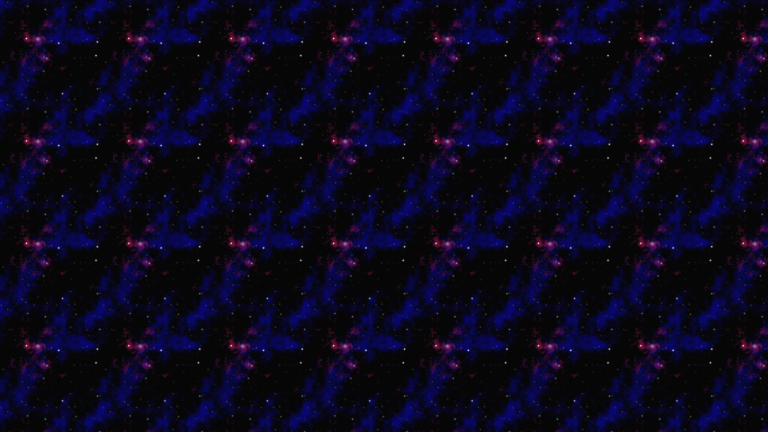
Give the GLSL for this pattern, as a WebGL 2 fragment shader.

```glsl
#version 300 es
precision highp float;

uniform vec2 u_resolution;
out vec4 fragColor;

const float TILES_ACROSS = 7.5;
const vec3 SPACE = vec3(0.025, 0.025, 0.028);
const vec3 BLUE_GAS = vec3(0.010, 0.002, 0.40);
const vec3 RED_GAS = vec3(0.38, 0.035, 0.20);
const vec3 CORE_LIGHT = vec3(0.32, 0.42, 0.48);
const vec3 STAR_LIGHT = vec3(0.75, 0.75, 0.73);

float hash(vec2 p, float seed) {
    vec3 q = fract(vec3(p.xyx) * 0.1031 + seed * 0.137);
    q += dot(q, q.yzx + 33.33);
    return fract((q.x + q.y) * q.z);
}

// Value noise that wraps after a whole number of cells
float noise(vec2 p, float period, float seed) {
    vec2 cell = floor(p);
    vec2 f = fract(p);
    f = f * f * (3.0 - 2.0 * f);
    vec2 lo = mod(cell, period);
    vec2 hi = mod(cell + 1.0, period);
    return mix(mix(hash(lo, seed), hash(vec2(hi.x, lo.y), seed), f.x),
               mix(hash(vec2(lo.x, hi.y), seed), hash(hi, seed), f.x), f.y);
}

// Layered noise centered on zero
float fbm(vec2 p, float period, float seed) {
    float sum = 0.0;
    float weight = 0.5;
    for (int i = 0; i < 4; i++) {
        sum += weight * (noise(p * period, period, seed + float(i)) - 0.5);
        period *= 2.0;
        weight *= 0.72;
    }
    return sum;
}

// Shortest offset on the repeating tile
vec2 wrapOffset(vec2 d) {
    return d - floor(d + 0.5);
}

float blob(vec2 p, vec2 center, float radius) {
    vec2 d = wrapOffset(p - center) / radius;
    return exp(-dot(d, d));
}

// Soft strand of gas between two points
float strand(vec2 p, vec2 a, vec2 b, float width) {
    vec2 middle = 0.5 * (a + b);
    vec2 q = wrapOffset(p - middle) + middle - a;
    vec2 ab = b - a;
    vec2 d = (q - ab * clamp(dot(q, ab) / dot(ab, ab), 0.0, 1.0)) / width;
    return exp(-dot(d, d));
}

float blueBand(vec2 p) {
    float band = 0.60 * strand(p, vec2(0.39, 0.36), vec2(0.43, 0.56), 0.12);
    band = max(band, 0.68 * strand(p, vec2(0.43, 0.56), vec2(0.30, 0.74), 0.14));
    band = max(band, 0.85 * strand(p, vec2(0.30, 0.74), vec2(0.08, 0.97), 0.14));
    band = max(band, 0.90 * strand(p, vec2(0.08, 0.97), vec2(-0.08, 1.10), 0.14));
    band = max(band, 0.72 * strand(p, vec2(0.92, 0.10), vec2(0.80, 0.33), 0.14));
    band = max(band, 0.78 * strand(p, vec2(0.84, 0.35), vec2(0.50, 0.34), 0.15));
    band = max(band, 0.72 * strand(p, vec2(0.46, 0.26), vec2(0.62, 0.03), 0.13));
    return max(band, 0.58 * strand(p, vec2(0.34, 0.60), vec2(0.10, 0.76), 0.15));
}

float redCloud(vec2 p) {
    float cloud = blob(p, vec2(0.39, 0.33), 0.13);
    cloud = max(cloud, 0.90 * blob(p, vec2(0.48, 0.23), 0.08));
    cloud = max(cloud, 0.90 * blob(p, vec2(0.29, 0.36), 0.08));
    cloud = max(cloud, 0.80 * blob(p, vec2(0.43, 0.54), 0.06));
    return max(cloud, 0.52 * blob(p, vec2(0.21, 0.63), 0.12));
}

// One jittered star in each grid cell; a high power leaves few bright ones
float stars(vec2 p, float count, float radius, float power, float seed) {
    vec2 cell = mod(floor(p * count), count);
    vec2 jitter = vec2(hash(cell, seed), hash(cell, seed + 3.0));
    vec2 d = (fract(p * count) - mix(vec2(0.15), vec2(0.85), jitter)) / (count * radius);
    return pow(hash(cell, seed + 7.0), power) * exp(-dot(d, d));
}

void main() {
    // Tiles start at the top left, with y running down
    vec2 p = vec2(gl_FragCoord.x, u_resolution.y - gl_FragCoord.y);
    p = fract(p * TILES_ACROSS / u_resolution.x);

    // Gas clouds with ragged, grainy edges
    vec2 q = p + 0.12 * vec2(fbm(p, 6.0, 11.0), fbm(p, 6.0, 23.0));
    float blue = smoothstep(0.20, 1.25, blueBand(q) + 1.35 * fbm(p, 8.0, 31.0));
    float red = smoothstep(0.40, 1.25, redCloud(q) + 1.7 * fbm(p, 9.0, 47.0));
    vec3 color = SPACE + BLUE_GAS * blue * (1.0 - 0.6 * red) + RED_GAS * red;

    // Bright core and its small companion
    color += CORE_LIGHT * blob(p, vec2(0.37, 0.38), 0.018);
    color += 0.5 * CORE_LIGHT.zxy * blob(p, vec2(0.43, 0.56), 0.014);

    // Bright and faint stars
    color += STAR_LIGHT * stars(p, 6.0, 0.009, 5.0, 5.0);
    color += 0.22 * STAR_LIGHT * stars(p, 17.0, 0.008, 5.0, 59.0);

    fragColor = vec4(min(color, 1.0), 1.0);
}
```
